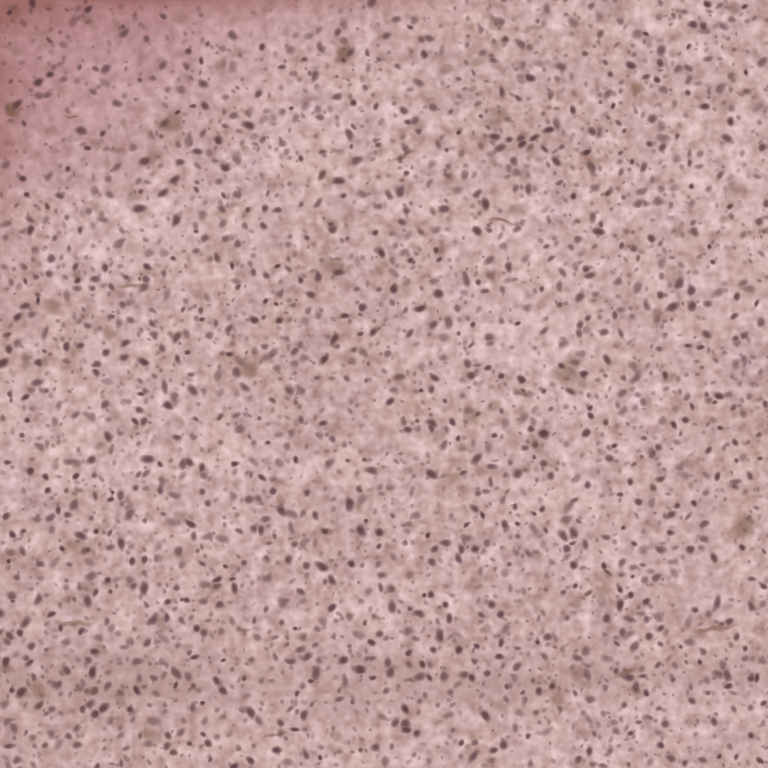
A three.js fragment shader for this texture:

```glsl
varying vec2 vUv;

#define LIGHT_PINK vec3(0.880, 0.757, 0.760)
#define DUSTY_TAN vec3(0.690, 0.550, 0.530)
#define ROSE_VEIL vec3(0.735, 0.550, 0.580)
#define RUST_EDGE vec3(0.610, 0.405, 0.390)
#define STAIN_BROWN vec3(0.470, 0.340, 0.275)
#define SPECK_DARK vec3(0.325, 0.215, 0.235)
#define SPECK_CELLS 54.0
#define SPECK_SHARE 0.50
#define MOTTLE_SCALE 74.0
#define MOTTLE_CONTRAST 0.95

vec2 hash2(vec2 p) {
  vec3 q = fract(vec3(p.xyx) * vec3(0.1031, 0.1030, 0.0973));
  q += dot(q, q.yzx + 33.33);
  return fract((q.xx + q.yz) * q.zy);
}

float cornerSlope(vec2 cell, vec2 corner, vec2 f) {
  return dot(hash2(cell + corner) * 2.0 - 1.0, f - corner);
}

float gradientNoise(vec2 p) {
  vec2 cell = floor(p);
  vec2 f = fract(p);
  vec2 u = f * f * f * (f * (f * 6.0 - 15.0) + 10.0);
  float low = mix(cornerSlope(cell, vec2(0.0), f), cornerSlope(cell, vec2(1.0, 0.0), f), u.x);
  float high = mix(cornerSlope(cell, vec2(0.0, 1.0), f), cornerSlope(cell, vec2(1.0), f), u.x);
  return mix(low, high, u.y);
}

float fbm(vec2 p) {
  float sum = 0.0;
  float gain = 1.0;
  for (int i = 0; i < 4; i++) {
    sum += gain * gradientNoise(p);
    p = p * 2.03 + 19.7;
    gain *= 0.55;
  }
  return sum;
}

// Soft, turned ellipses scattered one per cell; radius is in cells
float specks(vec2 p, float cells, float share, float radius, float stretch, float turn) {
  p *= cells;
  vec2 home = floor(p);
  float cover = 0.0;
  for (int j = -1; j <= 1; j++) {
    for (int i = -1; i <= 1; i++) {
      vec2 id = home + vec2(float(i), float(j));
      vec2 place = hash2(id + cells);
      vec2 trait = hash2(id + cells * 3.0 + 41.0);
      vec2 shape = hash2(id + cells * 5.0 + 97.0);
      float angle = (shape.x - 0.5) * turn;
      vec2 d = p - id - 0.1 - 0.8 * place;
      d = mat2(cos(angle), -sin(angle), sin(angle), cos(angle)) * d;
      d.x /= mix(1.0, stretch, shape.y);
      float size = radius * mix(0.65, 1.25, trait.y);
      float blot = 1.0 - smoothstep(0.25, 1.15, length(d) / size);
      float present = smoothstep(trait.x - 0.04, trait.x + 0.04, share);
      cover = max(cover, blot * present * mix(0.4, 1.0, fract(trait.y * 7.0 + shape.x)));
    }
  }
  return cover;
}

void main() {
  vec2 uv = vUv;
  float cloud = fbm(uv * vec2(3.5, 6.0) + 7.0);
  float streak = fbm(uv * vec2(5.0, 24.0) + 31.0);

  // Mottled ground
  float mottle = gradientNoise(uv * MOTTLE_SCALE)
    + 0.75 * gradientNoise(uv * MOTTLE_SCALE * 0.47 + 13.0)
    + 0.55 * gradientNoise(uv * MOTTLE_SCALE * 1.9 + 57.0);
  float tone = 0.56 + MOTTLE_CONTRAST * mottle * 0.85 + 0.28 * cloud + 0.22 * streak;
  vec3 color = mix(DUSTY_TAN, LIGHT_PINK, clamp(tone, -0.1, 1.15));
  float warmth = fbm(uv * 16.0 + 83.0);
  color += vec3(0.008, 0.004, -0.022) * warmth;

  // Rose veil and rusty rim in the upper left
  float reach = uv.x * 0.9 + (1.0 - uv.y) * 1.35 + 0.12 * cloud;
  float veil = 1.0 - smoothstep(0.08, 0.66, reach);
  color = mix(color, ROSE_VEIL + 0.09 * (tone - 0.5), 0.8 * veil);
  float rim = exp(-45.0 * (1.0 - uv.y)) + 0.6 * exp(-20.0 * uv.x);
  color = mix(color, RUST_EDGE, clamp(rim * veil * (1.0 + streak), 0.0, 0.9));

  // Brown bands along the bottom
  float bandOffset = (uv.y - 0.115 - 0.05 * cloud) / 0.035;
  float band = exp(-bandOffset * bandOffset);
  float corner = 1.0 - smoothstep(0.1, 0.45, length(uv * vec2(0.9, 1.2)));
  float soil = clamp(band * (0.55 + streak) + 0.3 * corner, 0.0, 1.0);
  color = mix(color, DUSTY_TAN * 0.96, 0.55 * soil);

  // Larger stains and short scratches
  vec2 warp = vec2(gradientNoise(uv * 65.0), gradientNoise(uv * 65.0 + 43.0));
  vec2 ragged = uv + 0.007 * warp;
  float stain = specks(ragged, 10.0, 0.12, 0.14, 1.5, 3.14);
  float smudge = specks(ragged, 27.0, 0.24 + 0.15 * soil, 0.24, 1.7, 2.0);
  float scratch = specks(ragged, 9.0, 0.13 + 0.25 * band, 0.04, 7.0, 0.8);
  color = mix(color, STAIN_BROWN, 0.85 * stain);
  color = mix(color, STAIN_BROWN, 0.42 * smudge);
  color = mix(color, STAIN_BROWN, 0.65 * scratch);

  // Dark specks, denser in the soil and sparser under the veil
  float share = SPECK_SHARE + 0.25 * soil - 0.24 * veil + 0.35 * fbm(uv * 8.0 + 5.0);
  vec2 bent = uv + 0.0035 * warp;
  float coarse = specks(bent, SPECK_CELLS, share, 0.29, 1.8, 3.14);
  float fine = specks(bent, SPECK_CELLS * 1.6, share * 0.75, 0.31, 1.6, 3.14);
  color = mix(color, SPECK_DARK, 0.86 * coarse);
  color = mix(color, SPECK_DARK, 0.42 * fine * (1.0 - coarse));

  gl_FragColor = vec4(clamp(color, 0.0, 1.0), 1.0);
}
```
